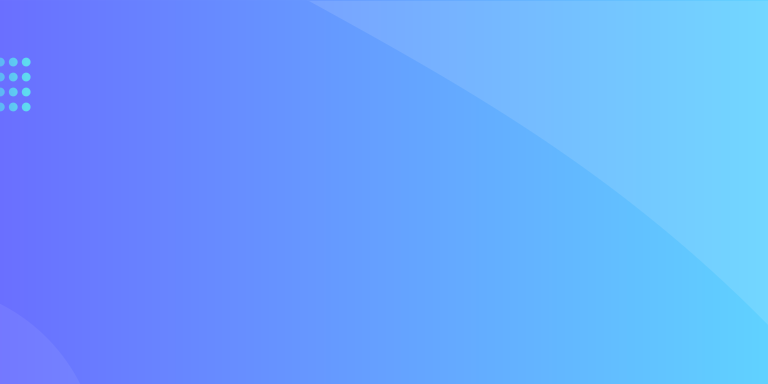
Write a Shadertoy shader that draws this background.

```glsl
// Violet-to-sky gradient with a pale curved corner panel, a corner disc and a dot grid.

// Antialiased coverage of a signed distance given in canvas heights.
float coverage(float dist) {
    return clamp(0.5 - dist * iResolution.y, 0.0, 1.0);
}

// Grid of 3 by 4 round dots at the left edge.
float dotGrid(vec2 p) {
    vec2 origin = vec2(0.0008, 0.7214);
    vec2 spacing = vec2(0.0337, 0.039);
    vec2 cell = clamp(floor((p - origin) / spacing + 0.5), vec2(0.0), vec2(2.0, 3.0));
    return length(p - origin - cell * spacing) - 0.0114;
}

// Region above a cubic arc falling from the top edge to the right edge.
float cornerPanel(vec2 p) {
    float u = max((p.x - 0.8) / 1.2, 0.0);
    float drop = 0.661 * u + 0.185 * u * u * u;
    float slope = (0.661 + 0.555 * u * u) / 1.2;
    float arc = (1.0 - drop - p.y) / sqrt(1.0 + slope * slope);
    return max(arc, p.y - 0.998);
}

void mainImage(out vec4 fragColor, in vec2 fragCoord) {
    vec2 p = fragCoord / iResolution.y;
    float across = fragCoord.x / iResolution.x;
    vec3 white = vec3(1.0);

    // Horizontal base gradient
    vec3 color = mix(vec3(0.415, 0.435, 1.0), vec3(0.375, 0.822, 1.0), across);

    // Translucent shapes
    color = mix(color, white, 0.115 * coverage(cornerPanel(p)));
    float disc = length(p + 0.214) - 0.474;
    color = mix(color, white, 0.065 * coverage(disc));

    // Dots shift from blue to cyan
    vec3 dotColor = mix(vec3(0.37, 0.71, 0.96), vec3(0.37, 0.86, 0.94), clamp(p.x / 0.07, 0.0, 1.0));
    color = mix(color, dotColor, coverage(dotGrid(p)));

    fragColor = vec4(color, 1.0);
}
```
